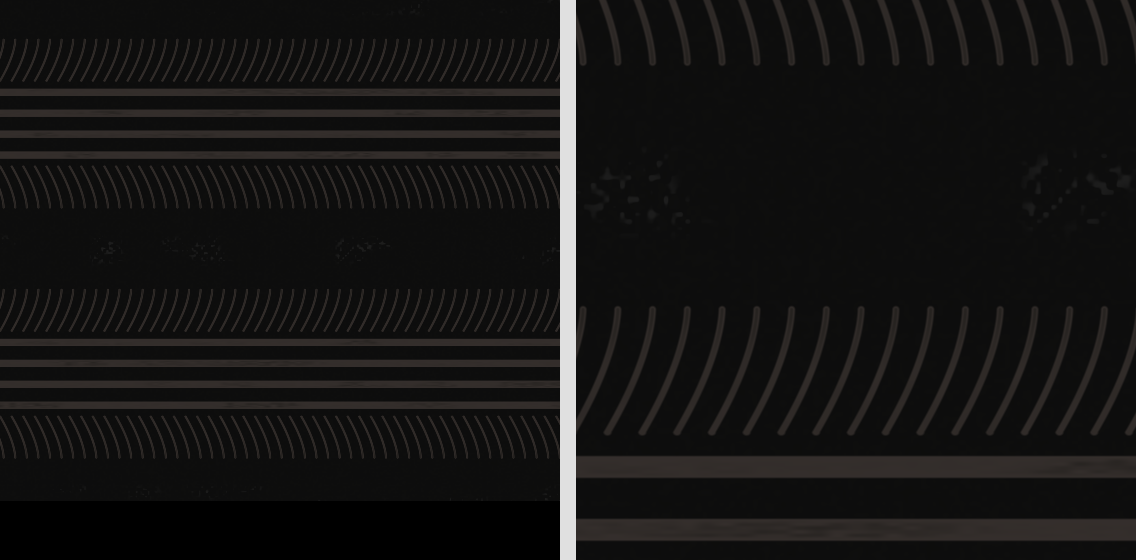
Left: the whole. Right: its middle third, enlarged.
Reproduce this pattern procedurally as a three.js fragment shader.

```glsl
// Dark banded strip: four worn stripes between two rows of curved dashes, repeated twice down.
varying vec2 vUv;

const float PERIOD = 0.4466;       // height of one band
const float BANDS = 2.0;
const float DASH_PITCH = 0.02069;  // about 48 dashes across
const float DASH_START = 0.0065;
const float DASH_HEIGHT = 0.0729;
const float DASH_REACH = 0.0268;   // sideways sweep of a dash
const float DASH_RADIUS = 0.0020;
const float BEND = 1.6;
const float STRIPE_TOP = 0.1647;   // centre of the first stripe
const float STRIPE_STEP = 0.0374;
const float STRIPE_RADIUS = 0.0065;
const float SOFT = 0.0008;

const vec3 GROUND = vec3(0.052, 0.052, 0.051);
const vec3 TAUPE = vec3(0.205, 0.182, 0.172);
const vec3 WORN = vec3(0.13, 0.12, 0.11);

float hash(vec2 p) {
  return fract(sin(dot(p, vec2(127.1, 311.7))) * 43758.5453);
}

float noise(vec2 p) {
  vec2 i = floor(p);
  vec2 f = fract(p);
  f = f * f * (3.0 - 2.0 * f);
  return mix(mix(hash(i), hash(i + vec2(1.0, 0.0)), f.x),
             mix(hash(i + vec2(0.0, 1.0)), hash(i + vec2(1.0, 1.0)), f.x), f.y);
}

float coverage(float dist) {
  return 1.0 - smoothstep(-SOFT, SOFT, dist);
}

// Distance to a row of dashes; rise runs from the upright tip to the swept tip.
float dashRow(float x, float rise) {
  float t = clamp(rise / DASH_HEIGHT, 0.0, 1.0);
  float slope = DASH_REACH * BEND * pow(t, BEND - 1.0) / DASH_HEIGHT;
  float shifted = x - DASH_START + DASH_REACH * pow(t, BEND);
  float across = (fract(shifted / DASH_PITCH + 0.5) - 0.5) * DASH_PITCH;
  float beyond = rise - t * DASH_HEIGHT;
  return length(vec2(across / sqrt(1.0 + slope * slope), beyond)) - DASH_RADIUS;
}

// Distance to the nearest of the four horizontal stripes.
float stripes(float y) {
  float index = clamp(floor((y - STRIPE_TOP) / STRIPE_STEP + 0.5), 0.0, 3.0);
  return abs(y - STRIPE_TOP - index * STRIPE_STEP) - STRIPE_RADIUS;
}

// Long dark smears that thin out towards the stripe edges.
float stripeWear(vec2 p, float dist) {
  float smear = smoothstep(0.5, 0.85, noise(p * vec2(14.0, 40.0)));
  float grain = noise(p * vec2(90.0, 420.0));
  float inner = smoothstep(0.0, 0.004, -dist);
  return inner * (0.6 * smear * grain + 0.1 * grain);
}

// Faint clustered specks around the middle of the empty gap.
float specks(vec2 p, float gapDist) {
  float cluster = smoothstep(0.6, 0.8, noise(p * vec2(16.0, 30.0)));
  float dots = smoothstep(0.65, 0.9, noise(p * 230.0));
  return cluster * dots * (1.0 - smoothstep(0.012, 0.032, gapDist));
}

void main() {
  vec2 p = vec2(vUv.x, 1.0 - vUv.y);
  float y = mod(p.y, PERIOD);

  // Ground with slight grain and specks
  vec3 color = GROUND + 0.006 * (noise(p * 300.0) - 0.5);
  color += 0.06 * specks(p, min(y, PERIOD - y));

  // Mirrored dash rows with a darker core near the upright tip
  float upperRise = y - 0.0710;
  float lowerRise = 0.3704 - y;
  float rise = y < 0.5 * PERIOD ? upperRise : lowerRise;
  float dash = dashRow(p.x, rise);
  float core = smoothstep(0.0006, 0.0018, -dash);
  float tip = 1.0 - smoothstep(0.0, 0.5 * DASH_HEIGHT, rise);
  float dashWear = 0.15 + 0.2 * noise(p * 90.0) + 0.5 * core * tip;
  color = mix(color, mix(TAUPE, WORN, dashWear), coverage(dash));

  // Worn stripes
  float stripe = stripes(y);
  vec3 stripeColor = mix(TAUPE, WORN, stripeWear(p, stripe));
  color = mix(color, stripeColor, coverage(stripe));

  // Plain black below the last band
  color *= coverage(p.y - BANDS * PERIOD - 0.0013);
  gl_FragColor = vec4(color, 1.0);
}
```
